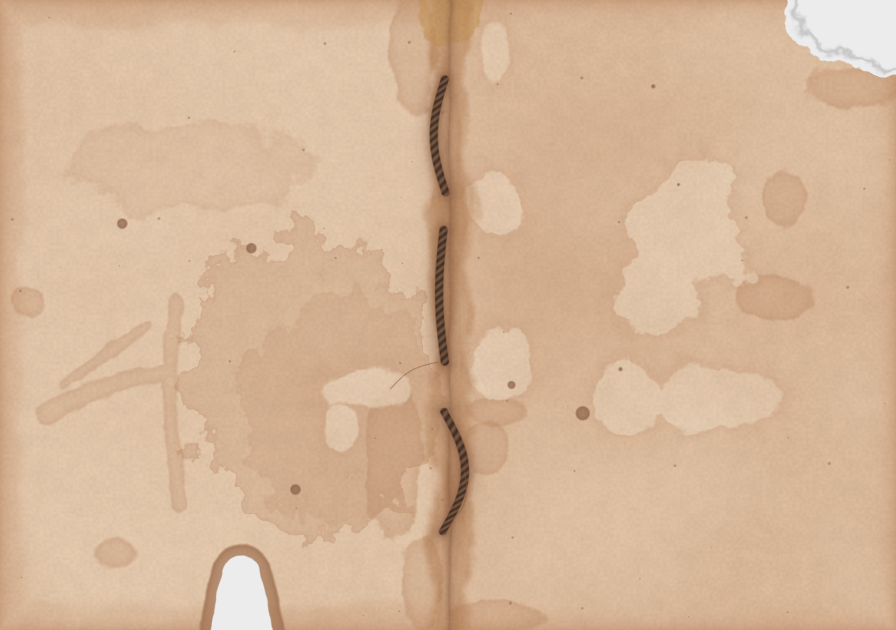
Give the GLSL for this texture, as a Shadertoy shader.

```glsl
// Draws an open, water-stained paper spread with torn holes and a stitched spine.
const vec3 CREAM = vec3(0.90, 0.81, 0.71);
const vec3 PAPER = vec3(0.865, 0.745, 0.63);
const vec3 TEA = vec3(0.73, 0.54, 0.40);
const vec3 UMBER = vec3(0.50, 0.33, 0.23);

// Blots: centre xy, radii zw, in canvas heights
const vec4 DARK[12] = vec4[12](
  vec4(0.49, 0.39, 0.20, 0.235), vec4(1.244, 0.678, 0.037, 0.043),
  vec4(1.232, 0.524, 0.063, 0.033), vec4(0.79, 0.348, 0.047, 0.022),
  vec4(0.772, 0.288, 0.038, 0.039), vec4(0.187, 0.122, 0.03, 0.022),
  vec4(0.79, 0.022, 0.085, 0.026), vec4(1.35, 0.86, 0.085, 0.036),
  vec4(0.655, 0.92, 0.035, 0.1), vec4(0.045, 0.52, 0.03, 0.025),
  vec4(0.67, 0.07, 0.034, 0.065), vec4(0.62, 0.27, 0.045, 0.11));
const vec4 PALE[9] = vec4[9](
  vec4(1.1, 0.63, 0.085, 0.1), vec4(1.04, 0.54, 0.075, 0.06),
  vec4(1.14, 0.37, 0.09, 0.055), vec4(1.0, 0.37, 0.05, 0.055),
  vec4(0.57, 0.385, 0.065, 0.032), vec4(0.545, 0.32, 0.027, 0.042),
  vec4(0.795, 0.42, 0.048, 0.055), vec4(0.785, 0.91, 0.023, 0.055),
  vec4(0.79, 0.68, 0.043, 0.045));
// Spots: centre xy, radius z
const vec3 SPOTS[8] = vec3[8](
  vec3(1.037, 0.863, 0.003), vec3(1.077, 0.707, 0.002),
  vec3(0.194, 0.645, 0.008), vec3(0.399, 0.606, 0.008),
  vec3(0.469, 0.223, 0.008), vec3(0.925, 0.344, 0.011),
  vec3(0.812, 0.389, 0.006), vec3(0.985, 0.414, 0.003));

vec2 hash2(vec2 c) {
  vec3 q = fract(c.xyx * vec3(0.1031, 0.103, 0.0973));
  q += dot(q, q.yzx + 33.33);
  return fract((q.xx + q.yz) * q.zy);
}

float corner(vec2 cell, vec2 offset) {
  float a = 6.2832 * hash2(cell).x;
  return dot(vec2(cos(a), sin(a)), offset);
}

float noise(vec2 p) {
  vec2 i = floor(p), f = fract(p), e = vec2(1, 0), u = f * f * (3.0 - 2.0 * f);
  return mix(mix(corner(i, f), corner(i + e, f - e), u.x),
    mix(corner(i + e.yx, f - e.yx), corner(i + 1.0, f - 1.0), u.x), u.y);
}

float fbm(vec2 p) {
  float sum = 0.0, gain = 0.6;
  for (int i = 0; i < 5; i++, gain *= 0.5) {
    sum += gain * noise(p);
    p = mat2(1.6, 1.2, -1.2, 1.6) * p + 7.3;
  }
  return sum;
}

float blot(vec2 p, vec4 s, float wobble) {
  return (length((p - s.xy) / s.zw) - 1.0 + wobble) * min(s.z, s.w);
}

// Bowed stroke: distance along, signed distance across, distance to its edge
vec3 stroke(vec2 p, vec2 a, vec2 b, float bow, float radius) {
  float len = length(b - a);
  vec2 dir = (b - a) / len;
  float along = dot(p - a, dir), near = clamp(along, 0.0, len);
  float across = dot(p - a, vec2(-dir.y, dir.x)) - bow * sin(3.1416 * near / len);
  return vec3(along, across, length(vec2(along - near, across)) - radius);
}

float cover(float d, float soft) { return 1.0 - smoothstep(-soft, soft, d); }

// Wash with a darker tide line inside its edge
vec3 wash(vec3 col, float d, vec3 tint, float fill, float rim, float soft) {
  return mix(col, tint, cover(d, soft) * (fill + rim * exp(min(d, 0.0) / 0.006)));
}

vec3 thread(vec3 col, vec3 s, float soft) {
  float twist = 0.5 + 0.5 * sin(s.x * 520.0 + s.y * 420.0);
  vec3 fibre = mix(vec3(0.24, 0.17, 0.13), vec3(0.45, 0.33, 0.25), twist);
  col = mix(col, UMBER, 0.55 * exp(-max(s.z, 0.0) / 0.009));
  return mix(col, fibre * (1.0 - 18.0 * abs(s.y)), 0.92 * cover(s.z, soft));
}

void mainImage(out vec4 fragColor, in vec2 fragCoord) {
  vec2 p = fragCoord / iResolution.y;
  float width = iResolution.x / iResolution.y, px = 1.0 / iResolution.y;
  float broad = fbm(p * 3.0), wobble = fbm(p * 10.0 + 4.0), fine = fbm(p * 38.0);
  float ragged = 0.7 * wobble + 0.2 * fine;

  // Paper, pale left page, brown margins
  vec3 col = mix(PAPER, TEA, clamp(0.1 - 0.32 * broad, 0.0, 0.3));
  vec2 page = abs(p - vec2(0.36, 0.5)) - vec2(0.325, 0.46);
  col = mix(col, CREAM, 0.45 * cover(max(page.x, page.y) + 0.025 * wobble, 0.012));
  vec2 border = min(p, vec2(width, 1) - p);
  col = mix(col, TEA, 0.55 * exp(-min(border.x, border.y) / (0.016 + 0.012 * wobble)));
  col = mix(col, TEA, 0.25 * exp(-pow(length(p - vec2(0.88, 0.56)) / 0.17, 2.0)));

  // Tea stains and streaks
  col = wash(col, blot(p, vec4(0.3, 0.735, 0.18, 0.07), ragged), TEA, 0.1, 0.22, 0.006);
  for (int i = 0; i < 12; i++)
    col = wash(col, blot(p, DARK[i], ragged), TEA, 0.27, 0.27, 2.0 * px);
  col = wash(col, blot(p, vec4(0.53, 0.36, 0.15, 0.18), ragged), TEA, 0.14, 0.14, 0.004);
  float streak = min(stroke(p, vec2(0.075, 0.345), vec2(0.265, 0.41), 0.008, 0.014).z,
    stroke(p, vec2(0.28, 0.52), vec2(0.288, 0.2), -0.015, 0.012).z);
  streak = min(streak, stroke(p, vec2(0.1, 0.39), vec2(0.235, 0.485), 0.0, 0.006).z);
  col = wash(col, streak + 0.025 * ragged, TEA, 0.22, 0.25, 2.0 * px);

  // Bleached patches with a brown halo
  float pale = 1.0;
  for (int i = 0; i < 9; i++) pale = min(pale, blot(p, PALE[i], 1.3 * ragged));
  col = mix(col, TEA, 0.22 * exp(-max(pale, 0.0) / 0.014));
  col = mix(col, CREAM, cover(pale, 0.003) * clamp(0.72 + 0.6 * broad, 0.4, 0.9));

  // Spots and scattered specks
  for (int i = 0; i < 8; i++)
    col = wash(col, length(p - SPOTS[i].xy) - SPOTS[i].z, UMBER, 0.5, 0.25, 0.002);
  vec2 cell = floor(p * 18.0), seed = hash2(cell + 31.0);
  float speck = length(fract(p * 18.0) - 0.2 - 0.6 * seed) / 18.0 - 0.0025 * seed.y;
  col = mix(col, UMBER, 0.4 * cover(speck, 0.0012) * step(0.86, hash2(cell).x));

  // Rusty gutter, yellowed head, dark fold
  float across = p.x - 0.708, rust = 0.55 + 0.6 * fbm(p * vec2(45, 7));
  float gutter = cover(abs(across - 0.008) - 0.03 + 0.04 * wobble, 0.009);
  col = mix(col, vec3(0.7, 0.5, 0.34), gutter * clamp(rust, 0.0, 0.9));
  float head = blot(p, vec4(0.713, 0.985, 0.05, 0.055), ragged);
  col = wash(col, head, vec3(0.75, 0.56, 0.32), 0.45, 0.2, 0.003);
  col = mix(col, UMBER, 0.5 * exp(-abs(across - 0.006 + 0.008 * wobble) / 0.006));

  // Stitches and loose fibres
  col = thread(col, stroke(p, vec2(0.706, 0.874), vec2(0.707, 0.695), -0.018, 0.0065), px);
  col = thread(col, stroke(p, vec2(0.704, 0.635), vec2(0.706, 0.426), -0.008, 0.0065), px);
  col = thread(col, stroke(p, vec2(0.705, 0.346), vec2(0.703, 0.157), 0.034, 0.0065), px);
  float hair = min(stroke(p, vec2(0.62, 0.383), vec2(0.695, 0.425), 0.009, 0.0006).z,
    stroke(p, vec2(0.738, 0.25), vec2(0.71, 0.165), 0.014, 0.0006).z);
  col = mix(col, UMBER, 0.65 * cover(hair, px));
  col *= 1.0 + 0.035 * fine + 0.035 * noise(p * 190.0);

  // Burnt arch and torn corner over white
  float flare = mix(0.05, 0.031, clamp(p.y / 0.09, 0.0, 1.0));
  float arch = stroke(p, vec2(0.383, -0.1), vec2(0.383, 0.088), 0.0, flare).z + 0.012 * ragged;
  col = wash(col, arch - 0.018, mix(TEA, UMBER, 0.45), 0.65, 0.35, 2.0 * px);
  float torn = blot(p, vec4(1.417, 1.018, 0.172, 0.138), 0.35 * ragged);
  float lip = exp(-pow((torn + 0.014 + 0.008 * fine) / 0.004, 2.0));
  col = mix(col, vec3(0.925 - 0.14 * lip), cover(min(arch, torn), px));
  fragColor = vec4(col, 1);
}
```
